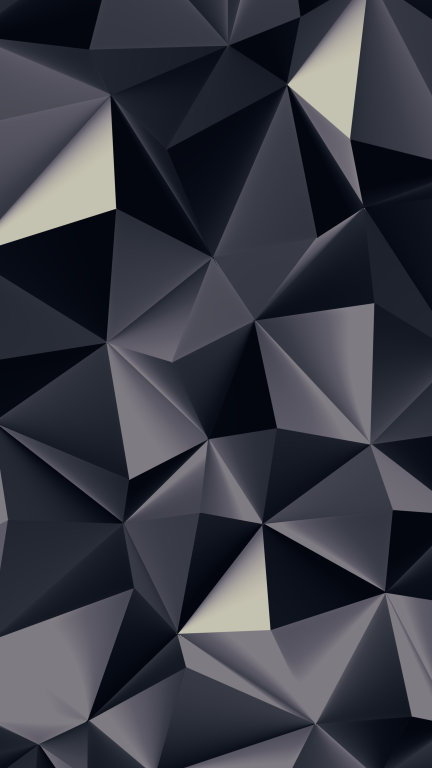
Reproduce this background procedurally as a WebGL 2 fragment shader.

```glsl
#version 300 es
precision highp float;
// Dark faceted relief: folded triangles fanning out from hubs, a few of them pale.
uniform vec2 u_resolution;
out vec4 fragColor;

const float COLUMN_WIDTH = 0.125;  // in canvas heights
const float ROWS = 8.0;
const float JITTER = 0.82;
const float ROW_BASE = 0.7;        // row height at the bottom; rows grow upwards
const float ROW_GROWTH = 0.3;

vec4 hash4(vec2 key) {
    vec4 h = fract(key.xyxy * vec4(0.1031, 0.1030, 0.0973, 0.1099));
    h += dot(h, h.wzxy + 33.33);
    return fract((h.xxyz + h.yzzw) * h.zywx);
}

float cross2(vec2 a, vec2 b) { return a.x * b.y - a.y * b.x; }

// Canvas <-> lattice, with taller rows towards the top
vec2 toLattice(vec2 p) {
    float r = (sqrt(ROW_BASE * ROW_BASE + 4.0 * ROW_GROWTH * p.y) - ROW_BASE) / (2.0 * ROW_GROWTH);
    return vec2(p.x / COLUMN_WIDTH, r * ROWS);
}

vec2 toCanvas(vec2 g) {
    float r = g.y / ROWS;
    return vec2(g.x * COLUMN_WIDTH, r * (ROW_BASE + ROW_GROWTH * r));
}

// Jittered lattice point at corner k (counter-clockwise) of a cell
vec2 corner(vec2 cell, int k) {
    k &= 3;
    vec2 node = cell + vec2(k == 1 || k == 2, k >= 2);
    return toCanvas(node + JITTER * (hash4(node * 7.31 + 41.7).xy - 0.5));
}

// Barycentric weights of p; edgeDist is the signed distance to the nearest side
vec3 barycentric(vec2 p, vec2 a, vec2 b, vec2 c, out float edgeDist) {
    float area = cross2(b - a, c - a);
    area = abs(area) < 1e-6 ? 1e-6 : area;
    vec3 w = vec3(cross2(c - b, p - b), cross2(a - c, p - c), cross2(b - a, p - a)) / area;
    vec3 d = w * abs(area) / vec3(length(c - b), length(a - c), length(b - a));
    edgeDist = min(d.x, min(d.y, d.z));
    return w;
}

// Tone 0..1.2 to colour: ink, slate, mauve grey, pale stone
vec3 toneColour(float tone) {
    const float stops[7] = float[7](0.0, 0.16, 0.40, 0.66, 0.86, 1.0, 1.2);
    const vec3 colours[7] = vec3[7](
        vec3(0.012, 0.025, 0.06), vec3(0.04, 0.06, 0.10), vec3(0.13, 0.15, 0.19),
        vec3(0.23, 0.24, 0.28), vec3(0.37, 0.36, 0.41), vec3(0.55, 0.53, 0.55),
        vec3(0.77, 0.76, 0.69));
    vec3 colour = colours[0];
    for (int i = 1; i < 7; i++) {
        float t = clamp((tone - stops[i - 1]) / (stops[i] - stops[i - 1]), 0.0, 1.0);
        colour = mix(colour, colours[i], t);
    }
    return colour;
}

// Light sweeping around the hub, with a faint glow at the hub and along the rim
float facetTone(vec3 w, float edgeDist, vec4 rnd, float bias, bool pale) {
    float around = clamp(w.z / max(w.y + w.z, 1e-4), 0.0, 1.0);
    float sweep = pow(around, mix(0.5, 2.6, rnd.z));
    if (pale) return mix(1.22, 0.8, sweep * sweep);
    float tone = rnd.x + bias + 1.1 * (rnd.y - 0.5) * (sweep - 0.5);
    tone += 0.2 * (rnd.w - 0.4) * clamp(w.x, 0.0, 1.0);
    tone += 0.05 * step(0.6, rnd.w) * exp(-max(edgeDist, 0.0) / 0.004);
    return clamp(tone, 0.0, 0.96);
}

void main() {
    vec2 p = gl_FragCoord.xy / u_resolution.y;
    float pixel = 1.0 / u_resolution.y;
    vec2 home = floor(toLattice(p));

    // Deep shade in the upper middle, a little more light low on the left
    float bias = -0.16 * exp(-18.0 * dot(p - vec2(0.34, 0.72), p - vec2(0.34, 0.72)))
               + 0.08 * exp(-10.0 * dot(p - vec2(0.1, 0.15), p - vec2(0.1, 0.15)));

    vec3 colour = toneColour(0.1);
    for (int j = -1; j <= 1; j++)
    for (int i = -1; i <= 1; i++) {
        vec2 cell = home + vec2(i, j);
        // Alternating diagonals make every other node a hub of eight facets
        int first = int(mod(cell.x + cell.y, 2.0));
        bool paleCell = mod(3.0 * cell.x + 5.0 * cell.y, 14.0) == 2.0;
        for (int side = 0; side < 2; side++) {
            int k = first + 2 * side;
            float edgeDist;
            vec3 w = barycentric(p, corner(cell, k), corner(cell, k + 1), corner(cell, k + 2), edgeDist);
            float cover = smoothstep(-1.2 * pixel, 0.2 * pixel, edgeDist);
            if (cover <= 0.0) continue;
            vec4 rnd = hash4(cell * 11.17 + vec2(90.3, 57.9) * float(side + 1));
            float tone = facetTone(w, edgeDist, rnd, bias, paleCell && side == 0);
            colour = mix(colour, toneColour(tone), cover);
        }
    }
    fragColor = vec4(colour, 1.0);
}
```
